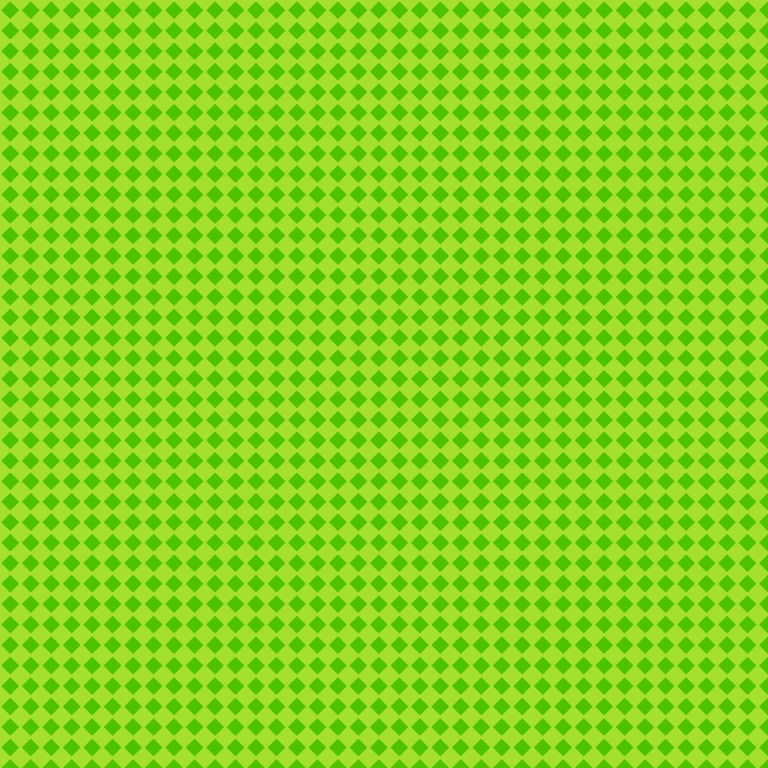
Write a Shadertoy shader that draws this pattern.

```glsl
// A regular grid of small green diamonds on a lime ground.
// Each cell holds one square turned by 45 degrees with slightly rounded corners,
// drawn from a distance function and smoothed over about one pixel.

const float REPEATS = 37.5;               // cells across the canvas height
const vec2 GRID_OFFSET = vec2(0.0, 0.5);  // a row of centres lies on the lower edge
const float HALF_SIDE = 0.308;            // half the diamond's side, in cells
const float CORNER_RADIUS = 0.05;         // corner rounding, in cells
const float EDGE_SOFTNESS = 0.65;         // half width of the edge blend, in pixels
const vec3 LIME = vec3(0.65, 0.88, 0.18);
const vec3 GREEN = vec3(0.31, 0.76, 0.00);

// Signed distance to a rounded square standing on its corner.
float diamondDistance(vec2 p) {
    vec2 turned = vec2(p.x + p.y, p.y - p.x) * inversesqrt(2.0);
    vec2 d = abs(turned) - (HALF_SIDE - CORNER_RADIUS);
    return length(max(d, 0.0)) + min(max(d.x, d.y), 0.0) - CORNER_RADIUS;
}

void mainImage(out vec4 fragColor, in vec2 fragCoord) {
    // Cell coordinates, centred on each diamond
    float cellsPerPixel = REPEATS / iResolution.y;
    vec2 cell = fract(fragCoord * cellsPerPixel + GRID_OFFSET) - 0.5;

    // Smoothed coverage of the diamond
    float blend = EDGE_SOFTNESS * cellsPerPixel;
    float coverage = 1.0 - smoothstep(-blend, blend, diamondDistance(cell));

    fragColor = vec4(mix(LIME, GREEN, coverage), 1.0);
}
```
